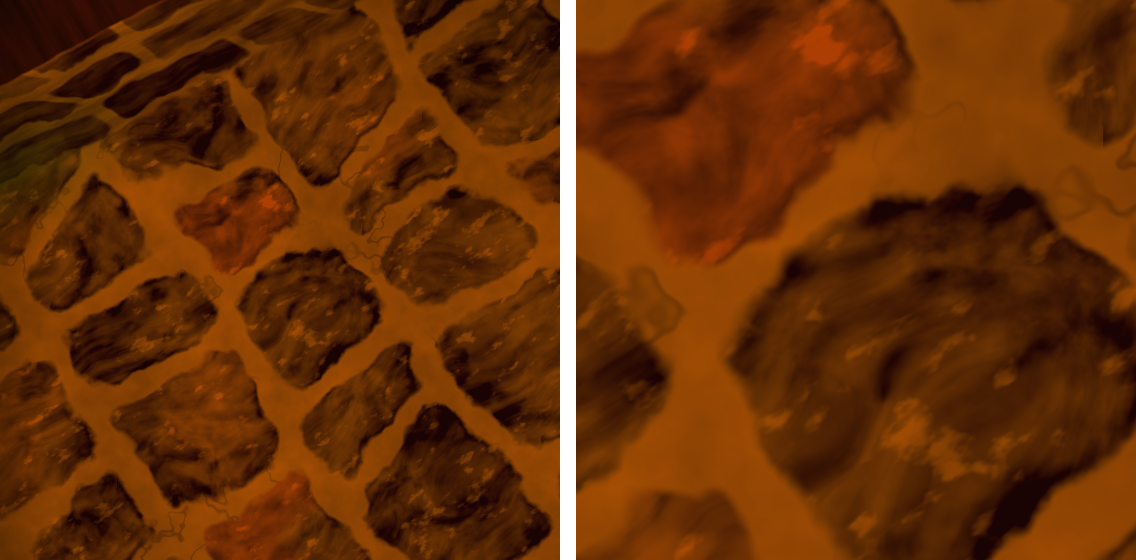
Left, the full canvas; right, a detail of the centre.
Write a three.js fragment shader that draws this texture.

```glsl
// Rough stone wall with wide amber mortar joints under a slanted ledge of thin slabs.
varying vec2 vUv;

float hash(vec2 p) {
  p = fract(p * vec2(123.34, 456.21));
  p += dot(p, p + 45.32);
  return fract(p.x * p.y);
}

float noise(vec2 p) {
  vec2 i = floor(p), f = fract(p);
  f = f * f * (3.0 - 2.0 * f);
  return mix(mix(hash(i), hash(i + vec2(1.0, 0.0)), f.x),
             mix(hash(i + vec2(0.0, 1.0)), hash(i + 1.0), f.x), f.y);
}

float fbm(vec2 p) {
  float sum = 0.0, amp = 0.533;
  for (int i = 0; i < 4; i++) {
    sum += amp * noise(p);
    p = mat2(1.6, 1.2, -1.2, 1.6) * p + 7.3;
    amp *= 0.5;
  }
  return sum;
}

// Height of a tilted cross joint inside one column of stones
float joint(float column, float row, float across) {
  vec2 id = vec2(column, row);
  return row + 0.6 * (hash(id + 3.7) - 0.5) + 0.45 * (hash(id + 8.1) - 0.5) * (across - 0.5);
}

// Columns of uneven stones: x = distance to the joint, y = stone id, z = side facing the joint
vec3 masonry(vec2 p, vec2 size) {
  vec2 g = p / size;
  float column = floor(g.x), across = g.x - column;
  g.y += 3.0 * hash(vec2(column, 5.0));
  float row = floor(g.y);
  if (g.y < joint(column, row, across)) row -= 1.0;
  else if (g.y > joint(column, row + 1.0, across)) row += 1.0;
  float low = g.y - joint(column, row, across);
  float high = joint(column, row + 1.0, across) - g.y;
  float dx = min(across, 1.0 - across) * size.x;
  float dy = min(low, high) * size.y;
  float k = 0.22 * min(size.x, size.y);
  float h = max(k - abs(dx - dy), 0.0) / k;
  float side = dx < dy ? step(0.5, across) : step(low, high);
  return vec3(min(dx, dy) - 0.25 * h * h * k, hash(vec2(column, row) + 0.5), side);
}

// Brown to amber ramp, driven by its red channel
vec3 amber(float tone) {
  float d = clamp(tone, 0.1, 0.68) - 0.18;
  return vec3(d + 0.18, max(0.05 + 0.7 * d - 0.35 * d * d, 0.01), 0.01);
}

void main() {
  vec2 p = vUv;
  vec2 warp = vec2(fbm(p * 4.0), fbm(p * 4.0 + 19.0)) - 0.5;
  float chip = fbm(p * 20.0) - 0.5;
  float grain = fbm(p * 42.0 + 5.0) - 0.5;
  float broad = fbm(p * 5.0 + 31.0) - 0.5;

  // Mortar
  float mortar = 0.56 + 0.2 * broad + 0.1 * grain + 0.1 * chip;
  mortar -= 0.12 * smoothstep(0.09, 0.0, abs(fbm(p * 11.0 + 50.0) - 0.5) * 4.0)
          * smoothstep(0.45, 0.65, noise(p * 7.0));

  // Wall stones, laid in diagonal columns
  vec2 q = vec2(dot(p, vec2(0.8, 0.6)), dot(p, vec2(-0.6, 0.8)));
  vec3 cell = masonry(q + 0.11 * warp, vec2(0.28, 0.22));
  float edge = cell.x + 0.035 * chip + 0.01 * grain;
  float stone = smoothstep(0.014, 0.026, edge);
  float streak = fbm(q * vec2(22.0, 48.0) + 8.0 * warp) - 0.5;
  float pits = smoothstep(0.5, 0.68, fbm(q * vec2(11.0, 17.0) + 40.0 * cell.y));
  float flecks = smoothstep(0.62, 0.82, fbm(q * vec2(34.0, 62.0) + 17.0));
  float face = 0.35 + 0.13 * (cell.y - 0.5) + 0.28 * broad + 0.34 * streak + 0.12 * grain;
  face += 0.2 * flecks - pits * (0.08 + 0.3 * max(0.1 - streak, 0.0));
  float rim = smoothstep(0.012, 0.02, edge) * smoothstep(0.036, 0.022, edge);
  face -= 0.15 * rim * cell.z * smoothstep(0.35, 0.6, noise(p * 14.0));
  vec3 color = amber(mix(mortar, face, stone));
  color.g *= 1.0 - 0.22 * stone * smoothstep(0.55, 0.95, cell.y) * smoothstep(-0.1, 0.15, broad);

  // Ledge of thin slanted slabs above the wall
  float rise = p.y - 0.65 - 0.53 * p.x + 0.03 * warp.x + 0.012 * chip;
  vec2 s = vec2(rise, p.x + 1.3 * rise) + 0.05 * warp;
  vec3 slab = masonry(s, vec2(0.075, 0.2));
  float slabMask = smoothstep(0.006, 0.014, slab.x + 0.02 * chip);
  float layers = fbm(vec2(rise * 70.0, p.x * 13.0)) - 0.5;
  float slabTone = 0.21 + 0.2 * (slab.y - 0.4) + 0.3 * layers + 0.1 * grain;
  vec3 ledge = amber(mix(0.43 + 0.25 * layers + 0.15 * broad, slabTone, slabMask));
  ledge.g *= 1.05;
  color = mix(color, ledge, smoothstep(0.0, 0.016, rise));

  // Mossy tint where the ledge meets the left side
  float moss = smoothstep(0.16, 0.0, abs(rise - 0.01)) * smoothstep(0.3, 0.0, p.x);
  color.r *= 1.0 - 0.3 * moss;

  // Dark red corner behind the ledge, with a thin lit rim
  float corner = rise - 0.195;
  float fibres = fbm(vec2(dot(p, vec2(0.85, 0.5)) * 50.0, p.y * 9.0)) - 0.5;
  vec3 backdrop = vec3(0.19, 0.045, 0.01) * (1.0 + 0.9 * fibres);
  color += vec3(0.12, 0.05, 0.0) * smoothstep(0.008, 0.0, abs(corner));
  color = mix(color, backdrop, smoothstep(0.0, 0.006, corner));

  // Light fades toward the left edge and the upper right
  color *= 1.0 - 0.2 * smoothstep(0.1, 0.0, p.x) - 0.18 * smoothstep(1.35, 1.9, p.x + p.y);
  gl_FragColor = vec4(color, 1.0);
}
```
